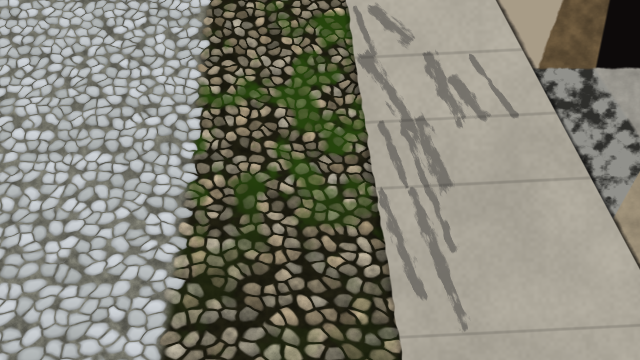
This texture is drawn by a Shadertoy shader. Its source:

```glsl
// Cobbled lane in perspective: pale pebbles, a mossy strip of darker stones, a veined
// stone kerb and a shaded doorway. Pebbles come from a stretched Voronoi grid on a
// receding ground plane; the masonry is cut out with half-planes and noise.

const vec2 PEBBLES_PER_UNIT = vec2(17.0, 20.0);
const float VANISH_X = 0.62;
const int VEINS = 11;

float hash(vec2 p) {
    return fract(sin(dot(p, vec2(127.1, 311.7))) * 43758.545);
}

vec2 hash2(vec2 p) {
    return vec2(hash(p), hash(p + 47.3));
}

float noise(vec2 p) {
    vec2 i = floor(p), f = fract(p);
    f = f * f * (3.0 - 2.0 * f);
    return mix(mix(hash(i), hash(i + vec2(1, 0)), f.x),
               mix(hash(i + vec2(0, 1)), hash(i + 1.0), f.x), f.y);
}

float fbm(vec2 p) {
    float sum = 0.0, amp = 0.53;
    for (int i = 0; i < 4; i++) {
        sum += amp * noise(p);
        p = p * 2.03 + 17.1;
        amp *= 0.5;
    }
    return sum;
}

// Ground plane: rows shrink towards the top
vec2 toGround(vec2 p) {
    return vec2((p.x - VANISH_X) * (1.0 + p.y), p.y + 0.5 * p.y * p.y) * PEBBLES_PER_UNIT;
}

vec2 fromGround(vec2 g) {
    g /= PEBBLES_PER_UNIT;
    float w = sqrt(max(1.0 + 2.0 * g.y, 0.1));
    return vec2(g.x / w + VANISH_X, w - 1.0);
}

// Positive to the right of the line running from a to b
float rightOf(vec2 p, vec2 a, vec2 b) {
    vec2 d = normalize(b - a);
    return dot(p - a, vec2(d.y, -d.x));
}

float cover(float d, float soft) {
    return smoothstep(-soft, soft, d);
}

// Returns distance inside the pebble rim, with its centre and cell
float pebble(vec2 g, out vec2 centre, out vec2 cell) {
    float near = 9.0, second = 9.0;
    for (int j = -1; j <= 1; j++)
    for (int i = -1; i <= 1; i++) {
        vec2 id = floor(g) + vec2(i, j);
        vec2 c = id + 0.5 + 0.74 * (hash2(id) - 0.5);
        float turn = (hash(id + 9.2) - 0.5) * 2.2;
        vec2 r = mat2(cos(turn), -sin(turn), sin(turn), cos(turn)) * (g - c);
        float d = length(r * vec2(0.84, 1.2));
        if (d < near) {
            second = near; near = d; centre = c; cell = id;
        } else second = min(second, d);
    }
    return min(second - near, 0.64 - near);
}

vec3 paving(vec2 p, float soft) {
    vec2 g = toGround(p), centre, cell;
    g += 0.16 * (vec2(noise(g * 2.3), noise(g * 2.3 + 31.0)) - 0.5);
    float rim = pebble(g, centre, cell);
    vec2 home = fromGround(centre);
    float border = 0.445 + 0.2 * home.y - 0.065 * home.y * home.y;
    float dark = step(border, home.x);
    float earthy = cover(p.x - 0.445 - 0.2 * p.y + 0.065 * p.y * p.y, 0.02);
    float tone = hash(cell + 3.7), grain = fbm(p * 55.0);

    // Soil and moss
    vec3 soil = mix(vec3(0.43, 0.43, 0.39), vec3(0.11, 0.105, 0.06), earthy) * (0.65 + 0.7 * grain);
    float mossBand = earthy * smoothstep(0.2, 0.6, p.y) + 0.25 * earthy;
    float moss = mossBand * smoothstep(0.46, 0.68, fbm(p * vec2(13.0, 15.0) + 4.0));
    soil = mix(soil, vec3(0.15, 0.27, 0.05), 0.8 * moss);

    // Domed stones lit from above
    vec3 pale = mix(vec3(0.66, 0.68, 0.68), vec3(0.79, 0.81, 0.83), tone);
    vec3 brown = mix(vec3(0.36, 0.35, 0.3), vec3(0.67, 0.65, 0.59), tone) * (0.72 + 0.5 * grain);
    brown *= mix(vec3(1.0), vec3(1.06, 0.98, 0.88), hash(cell + 8.1));
    vec3 stone = mix(pale, brown, dark);
    float light = 0.8 + 0.22 * smoothstep(0.0, 0.4, rim) + mix(0.1, 0.28, dark) * (g.y - centre.y);
    stone = mix(stone * light, vec3(0.17, 0.31, 0.06), 0.5 * moss * dark);
    float gap = mix(0.09, 0.15, dark);
    return mix(soil, stone, cover(rim - gap, 0.06 + soft * 10.0));
}

// Broken mineral streak around a segment
float vein(vec2 p, vec4 s, float width) {
    vec2 d = s.zw - s.xy, q = p - s.xy;
    float along = dot(q, d) / dot(d, d);
    float side = rightOf(p, s.xy, s.zw);
    float dist = length(q - d * clamp(along, 0.0, 1.0));
    float rough = fbm(vec2(side * 90.0, along * length(d) * 28.0) + s.xy * 50.0);
    return 1.0 - smoothstep(0.45, 1.1, dist / width + 2.2 * (rough - 0.48));
}

vec3 kerb(vec2 p, float soft) {
    const vec4 lines[VEINS] = vec4[VEINS](
        vec4(1.02, 0.84, 1.14, 0.65), vec4(1.16, 0.66, 1.235, 0.49), vec4(1.19, 0.84, 1.275, 0.67),
        vec4(1.26, 0.78, 1.335, 0.68), vec4(1.31, 0.84, 1.43, 0.68), vec4(1.04, 0.97, 1.135, 0.89),
        vec4(1.06, 0.655, 1.13, 0.48), vec4(1.06, 0.465, 1.17, 0.18), vec4(1.145, 0.465, 1.29, 0.09),
        vec4(1.12, 0.65, 1.26, 0.31), vec4(0.985, 0.98, 1.04, 0.85));
    const float widths[VEINS] = float[VEINS](0.02, 0.026, 0.02, 0.017, 0.009, 0.017, 0.01, 0.016, 0.016, 0.012, 0.008);
    const float joints[4] = float[4](0.845, 0.664, 0.479, 0.0625);
    vec3 col = vec3(0.67, 0.65, 0.6) * (0.93 + 0.14 * fbm(p * 7.0)) + 0.03 * (noise(p * 90.0) - 0.5);
    float stain = 0.0;
    for (int i = 0; i < VEINS; i++) stain = max(stain, vein(p, lines[i], widths[i]));
    col = mix(col, vec3(0.4, 0.39, 0.37), 0.78 * stain);
    for (int i = 0; i < 4; i++) {
        float d = abs(p.y - joints[i] - 0.05 * (p.x - 1.1));
        col *= 1.0 - 0.13 * (1.0 - smoothstep(0.001, 0.004 + soft, d));
    }
    return col;
}

// Pillar, doorway and weathered step beyond the kerb
vec3 doorway(vec2 p, float edge, float soft) {
    float blotch = fbm(p * vec2(30.0, 34.0));
    vec3 step_ = mix(vec3(0.18, 0.18, 0.17), vec3(0.57, 0.57, 0.55), smoothstep(0.32, 0.62, blotch + 0.25 * (0.72 - p.y)));
    float sill = cover(-rightOf(p, vec2(1.778, 0.618), vec2(1.655, 0.803)) * -1.0, 0.006);
    vec3 col = mix(step_, vec3(0.58, 0.57, 0.54) * (0.85 + 0.3 * blotch), sill);
    float block = cover(rightOf(p, vec2(1.713, 0.41), vec2(1.778, 0.525)), soft);
    col = mix(col, vec3(0.6, 0.55, 0.46) * (0.85 + 0.3 * blotch), block);
    vec3 face = mix(vec3(0.66, 0.61, 0.53), vec3(0.39, 0.32, 0.22) * (0.7 + 0.6 * blotch),
                    cover(rightOf(p, vec2(1.5, 0.826), vec2(1.5625, 1.0)) + 0.012 * (blotch - 0.5), 0.004));
    face = mix(face, vec3(0.05, 0.04, 0.04), cover(rightOf(p, vec2(1.655, 0.81), vec2(1.694, 1.0)), 0.004));
    col = mix(col, face, cover(p.y - 0.81 - 0.01 * (blotch - 0.5), 0.004));
    return col * mix(0.35, 1.0, smoothstep(0.0, 0.016, edge + 0.012 * (blotch - 0.5)));
}

void mainImage(out vec4 fragColor, in vec2 fragCoord) {
    vec2 p = fragCoord / iResolution.y;
    float soft = 1.0 / iResolution.y;
    float kerbEdge = p.x - 1.118 + 0.157 * p.y + 0.008 * (noise(p * 40.0) - 0.5);
    float wallEdge = p.x - 1.377 - 0.535 * (1.0 - p.y);
    vec3 col = paving(p, soft);
    col *= 1.0 - 0.3 * smoothstep(-0.02, 0.0, kerbEdge);
    col = mix(col, kerb(p, soft), cover(kerbEdge, soft));
    col = mix(col, doorway(p, wallEdge, soft), cover(wallEdge, soft));
    fragColor = vec4(clamp(col, 0.0, 1.0), 1.0);
}
```
